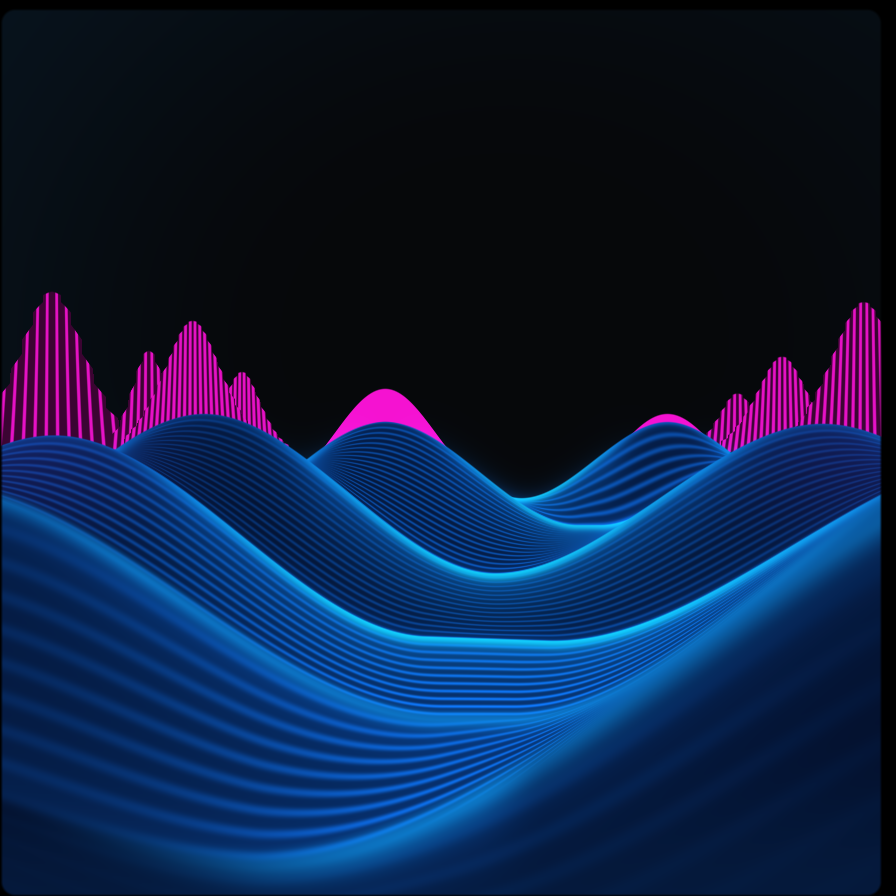
A WebGL 2 fragment shader for this background:

```glsl
#version 300 es
precision highp float;
// Neon blue striped waves rolling below magenta line domes on a black sky.
uniform vec2 u_resolution;
out vec4 outColor;

const int RIDGES = 6;
const vec3 SKY = vec3(0.022, 0.030, 0.040);
const vec3 SKY_EDGE = vec3(0.028, 0.075, 0.115);
const vec3 NAVY = vec3(0.018, 0.070, 0.210);
const vec3 BLUE = vec3(0.045, 0.390, 0.830);
const vec3 CYAN = vec3(0.070, 0.800, 0.980);
const vec3 VIOLET = vec3(0.060, 0.020, 0.110);
const vec3 MAGENTA = vec3(0.960, 0.070, 0.820);
const vec3 FLOOR = vec3(0.020, 0.110, 0.250);
const float DOME_BASE = 0.495;
const float LINE_HALF_WIDTH = 0.0019;

// Ridges from back to front. Fall: start x, end x, drop, crest height.
const vec4 FALL[7] = vec4[7](
  vec4(0.430, 0.582, 0.085, 0.529), vec4(0.430, 0.645, 0.115, 0.529),
  vec4(0.228, 0.553, 0.178, 0.538), vec4(0.065, 0.475, 0.210, 0.514),
  vec4(-0.078, 0.495, 0.257, 0.460), vec4(-0.260, 0.300, 0.124, 0.167),
  vec4(-0.260, 0.300, 0.150, 0.060));
// Climb: start x, end x, rise, tilt.
const vec4 CLIMB[7] = vec4[7](
  vec4(0.582, 0.745, 0.085, 0.0), vec4(0.670, 0.840, 0.070, 0.0),
  vec4(0.553, 0.918, 0.167, 0.0), vec4(0.610, 1.159, 0.232, -0.035),
  vec4(0.573, 1.159, 0.306, 0.0), vec4(0.280, 1.302, 0.501, 0.0),
  vec4(0.500, 1.400, 0.350, 0.0));
// Look of each surface: stripe count, body light, rim light, rim width.
const vec4 LOOK[6] = vec4[6](
  vec4(6.0, 0.60, 0.95, 0.0055), vec4(18.0, 0.50, 0.90, 0.0055),
  vec4(15.0, 0.36, 1.00, 0.0075), vec4(10.0, 0.82, 1.00, 0.0080),
  vec4(9.0, 0.88, 0.75, 0.0150), vec4(5.0, 0.14, 0.85, 0.0260));
// Line domes: centre x, height, half width, line pitch.
const vec4 DOMES[7] = vec4[7](
  vec4(0.058, 0.180, 0.060, 0.0130), vec4(0.270, 0.090, 0.034, 0.0060),
  vec4(0.166, 0.114, 0.031, 0.0085), vec4(0.215, 0.147, 0.053, 0.0065),
  vec4(0.823, 0.066, 0.034, 0.0075), vec4(0.873, 0.107, 0.047, 0.0070),
  vec4(0.964, 0.168, 0.060, 0.0085));

float bell(float x, float width) { return exp(-x * x / (width * width)); }

// Crest, trough, crest; both crests are mirrored outward.
float ridgeHeight(int i, float x) {
  vec4 fall = FALL[i], climb = CLIMB[i];
  float left = fall.x + abs(x - fall.x);
  float right = climb.y - abs(x - climb.y);
  return fall.w - fall.z * smoothstep(fall.x, fall.y, left)
    + climb.z * smoothstep(climb.x, climb.y, right) + climb.w * (x - fall.x);
}

// Glowing bars whose tops follow a bell, leaning toward its axis.
vec3 addDome(vec3 color, vec2 p, vec4 dome, float px) {
  float rise = p.y - DOME_BASE;
  float u = (p.x - dome.x) * (1.0 + 0.25 * rise / dome.y);
  float bar = (floor(u / dome.w) + 0.5) * dome.w;
  float top = dome.y * bell(mix(bar, u, 0.5), dome.z);
  float inside = smoothstep(-px, px, top - rise) * step(0.0, rise)
    * step(abs(bar), 1.5 * dome.z);
  float line = 1.0 - smoothstep(-px, px, abs(u - bar) - LINE_HALF_WIDTH);
  vec3 bars = mix(MAGENTA * 0.24, MAGENTA, line * 0.92);
  return mix(color, bars, inside);
}

vec3 surface(int i, vec2 p, float height, float depth, float px) {
  vec4 look = LOOK[i];
  bool front = i >= 4;
  float gap = max(height - ridgeHeight(i + 1, p.x), 0.004);
  float spot = bell(p.x - 0.56, 0.36);
  float low = clamp((FALL[i].w - height) / FALL[i].z, 0.0, 1.0);
  // Stripes morph from this ridge into the next one.
  float wave = 0.5 + 0.5 * cos(6.28318 * (height - p.y) / gap * look.x);
  float visible = smoothstep(1.5, 4.0, gap / look.x / px);
  float contrast = visible * (front ? mix(0.35, 0.85, spot) : 1.0);
  float stripe = mix(0.4, wave * wave, contrast);
  float light = look.y * (0.25 + 0.75 * spot);
  vec3 color = mix(NAVY * 0.7, BLUE, light * (0.28 + 0.9 * stripe));
  color += BLUE * stripe * (i == 5 ? 0.03 : 0.09);
  if (!front) color += VIOLET * smoothstep(0.22, 0.5, abs(p.x - 0.5)) * smoothstep(0.35, 0.5, p.y);
  // Rim light is strongest on slopes and in troughs.
  float core = bell(depth, look.w);
  float halo = exp(-max(depth, 0.0) / (look.w * (front ? 2.6 : 4.0)));
  float shine = look.z * mix(front ? 0.65 : 0.25, 1.0, smoothstep(0.0, 0.4, low));
  if (i == 5) shine *= smoothstep(0.0, 0.45, p.x);
  vec3 rim = mix(BLUE, CYAN, front ? 0.45 : low);
  color = mix(color, mix(BLUE, CYAN, front ? 0.0 : 0.25 * low), halo * shine * 0.7);
  return mix(color, rim, core * shine);
}

void main() {
  vec2 p = gl_FragCoord.xy / u_resolution;
  float px = 1.0 / min(u_resolution.x, u_resolution.y);
  // Sky, brighter toward the upper left and the border.
  float border = smoothstep(0.2, 0.8, length((p - vec2(0.56, 0.62)) * vec2(1.0, 1.2)));
  vec3 color = mix(SKY, SKY_EDGE, border * (1.0 - 0.4 * p.x));

  for (int i = 0; i < 7; i++) color = addDome(color, p, DOMES[i], px);

  // Solid magenta hills behind the far ridge.
  float hill = 0.44 + max(0.126 * bell(p.x - 0.430, 0.080), 0.098 * bell(p.x - 0.745, 0.078));
  float hillMask = smoothstep(-px, px, hill - p.y) * smoothstep(0.455, 0.47, hill);
  color = mix(color, MAGENTA, hillMask);

  // Wave surfaces, painted back to front.
  for (int i = 0; i < RIDGES; i++) {
    float height = ridgeHeight(i, p.x);
    float slope = (ridgeHeight(i, p.x + 0.002) - height) / 0.002;
    float depth = (height - p.y) / sqrt(1.0 + slope * slope);
    float soft = i < 4 ? px : LOOK[i].w * 0.6;
    float low = clamp((FALL[i].w - height) / FALL[i].z, 0.0, 1.0);
    float spill = exp(-max(-depth, 0.0) / (i < 4 ? 0.009 : 0.030));
    color += BLUE * 0.22 * low * LOOK[i].z * spill;
    color = mix(color, surface(i, p, height, depth, px), smoothstep(-soft, soft, depth));
  }

  // Shade the floor and lower corners, then cut the rounded frame.
  float shade = smoothstep(0.0, 0.20, p.y + 0.12 * bell(p.x - 0.4, 0.25));
  color = mix(FLOOR, color, 0.25 + 0.75 * shade);
  vec2 q = abs(p - vec2(0.4925, 0.495)) - vec2(0.4905, 0.494) + 0.015;
  float frame = length(max(q, 0.0)) + min(max(q.x, q.y), 0.0) - 0.015;
  color *= 1.0 - smoothstep(-0.002, 0.002, frame);
  outColor = vec4(clamp(color, 0.0, 1.0), 1.0);
}
```
